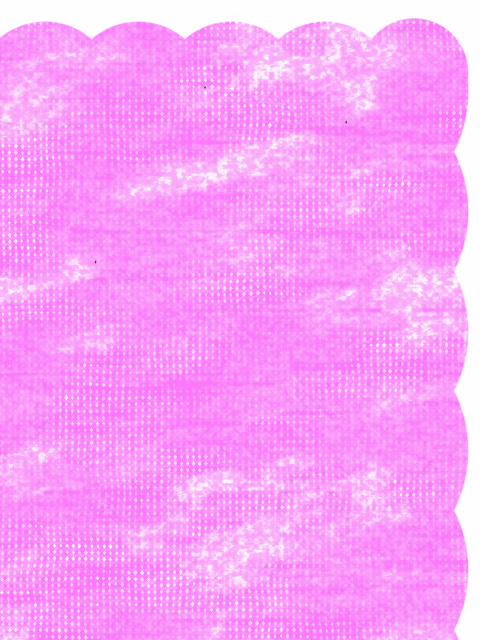
Give the GLSL for this texture, as a WebGL 2 fragment shader.

```glsl
#version 300 es
precision highp float;

uniform vec2 u_resolution;
out vec4 fragColor;

float hash(vec2 cell) {
    vec3 h = fract(cell.xyx * 0.1031);
    h += dot(h, h.yzx + 33.33);
    return fract((h.x + h.y) * h.z);
}

float noise(vec2 p) {
    vec2 cell = floor(p);
    vec2 f = fract(p);
    f = f * f * (3.0 - 2.0 * f);
    float low = mix(hash(cell), hash(cell + vec2(1.0, 0.0)), f.x);
    float high = mix(hash(cell + vec2(0.0, 1.0)), hash(cell + 1.0), f.x);
    return mix(low, high, f.y);
}

float fbm(vec2 p) {
    float sum = 0.0;
    float weight = 0.53;
    for (int i = 0; i < 4; i++) {
        sum += weight * noise(p);
        p = p * 2.03 + 17.7;
        weight *= 0.5;
    }
    return sum;
}

// Signed distance to a sheet with scallops along its top and right sides
float scallopedSheet(vec2 p) {
    float body = max(p.x - 0.7096, p.y - 0.9388);
    vec2 topArc = vec2(mod(p.x - 0.1432, 0.1458) - 0.0729, p.y - 0.8555);
    float top = max(length(topArc) - 0.1107, p.x - 0.647);
    vec2 sideArc = vec2(p.x - 0.5234, mod(p.y - 0.763, 0.1868) - 0.0934);
    float side = max(length(sideArc) - 0.2083, p.y - 0.8867);
    float corner = length(p - vec2(0.647, 0.8867)) - 0.0846;
    return min(min(body, corner), min(top, side));
}

// Rare dark specks, at most one in each cell
float specks(vec2 p, float pixel) {
    vec2 cell = floor(p * 18.0);
    vec2 jitter = 0.2 + 0.6 * vec2(hash(cell + 41.0), hash(cell + 83.0));
    float d = length((p - (cell + jitter) / 18.0) * vec2(1.3, 0.8)) - 0.0013;
    return step(0.985, hash(cell + 7.0)) * (1.0 - smoothstep(-pixel, pixel, d));
}

void main() {
    vec2 p = gl_FragCoord.xy / u_resolution.y;
    float pixel = 1.0 / u_resolution.y;

    // Uneven pulp: wide, slightly tilted clouds and fine fibres
    vec2 tilted = mat2(0.97, -0.24, 0.24, 0.97) * p;
    float cloud = fbm(tilted * vec2(8.0, 19.0) + 5.0);
    float thin = smoothstep(0.54, 0.76, cloud);
    float fibre = fbm(p * vec2(125.0, 165.0) + 31.0);
    float fleck = smoothstep(0.46, 0.72, fibre);
    float streak = noise(p * vec2(6.0, 130.0) + 11.0);

    // Embossed grid: pale pinholes with darker ovals between them
    vec2 wobble = vec2(noise(p * 22.0), noise(p * 22.0 + 50.0)) - 0.5;
    vec2 grid = p * vec2(101.0, 99.0) + wobble * 0.5;
    vec2 cell = floor(grid);
    vec2 local = fract(grid) - 0.5;
    float soft = pixel * 60.0;
    float holeSize = 0.23 + 0.12 * hash(cell + 3.0);
    float hole = 1.0 - smoothstep(-soft, soft, abs(local.x) + 0.85 * abs(local.y) - holeSize);
    vec2 between = vec2(0.5 - abs(local.x), local.y);
    float oval = 1.0 - smoothstep(0.22, 0.48, length(between * vec2(1.1, 0.85)));
    float region = smoothstep(0.34, 0.62, fbm(p * vec2(5.0, 9.0) + 70.0));
    float row = 0.55 + 0.65 * noise(vec2(p.x * 7.0, cell.y * 1.7));
    float relief = (0.25 + 0.75 * region) * row * (1.0 - 0.75 * thin);

    float green = 0.583 + 0.22 * (cloud - 0.5) + 0.24 * (fibre - 0.5);
    green += thin * (0.07 + 0.17 * fleck);
    green -= 0.07 * smoothstep(0.55, 0.95, streak) * (1.0 - thin);
    green += relief * hole * (0.21 + 0.14 * hash(cell + 19.0));
    green -= relief * oval * 0.065;
    green = clamp(green, 0.47, 0.98);

    float glow = smoothstep(0.82, 1.0, green);
    vec3 colour = vec3(0.98 + 0.015 * glow, green, 0.977 + 0.015 * glow);
    colour = mix(colour, vec3(0.25, 0.08, 0.25), specks(p, pixel));

    float outside = smoothstep(-pixel, pixel, scallopedSheet(p));
    colour = mix(colour, vec3(1.0, 0.995, 1.0), outside);
    fragColor = vec4(colour, 1.0);
}
```
